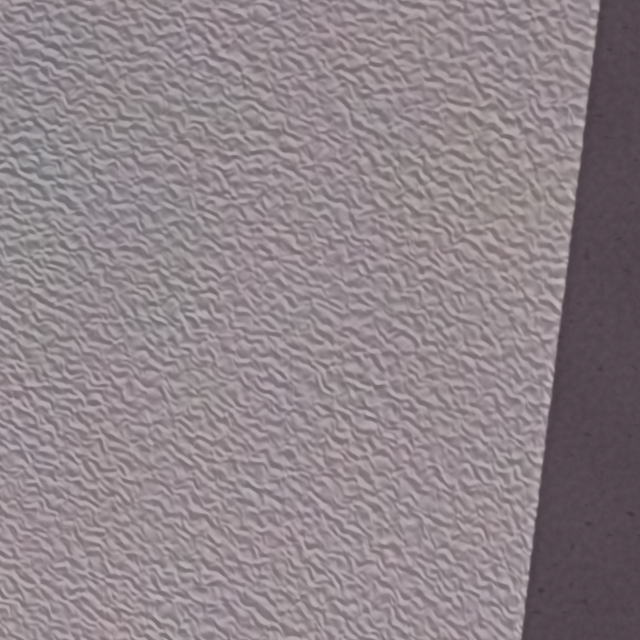
A WebGL 2 fragment shader for this texture:

```glsl
#version 300 es
precision highp float;
// A pale mauve plaster wall with fine slanted wrinkles, cut off by a dark, leaning strip.
// Wrinkles are warped, stretched gradient noise, embossed by a height difference;
// slow noise tints the wall, and a sparse grain pits the strip.

uniform vec2 u_resolution;
out vec4 outColor;

// Integer hash: lattice cell to two values in -1..1
vec2 hash2(vec2 cell) {
    uvec2 v = uvec2(ivec2(cell) + 4096);
    v = v * 1664525u + 1013904223u;
    v.x += v.y * 1664525u;
    v.y += v.x * 1664525u;
    v ^= v >> 16u;
    v.x += v.y * 1664525u;
    v.y += v.x * 1664525u;
    v ^= v >> 16u;
    return vec2(v & 65535u) / 32767.5 - 1.0;
}

float gradientNoise(vec2 p) {
    vec2 i = floor(p), f = p - i;
    vec2 u = f * f * f * (f * (f * 6.0 - 15.0) + 10.0);
    // Unit gradients keep the strength even from cell to cell
    float a = dot(normalize(hash2(i)), f);
    float b = dot(normalize(hash2(i + vec2(1, 0))), f - vec2(1, 0));
    float c = dot(normalize(hash2(i + vec2(0, 1))), f - vec2(0, 1));
    float d = dot(normalize(hash2(i + vec2(1, 1))), f - vec2(1, 1));
    return mix(mix(a, b, u.x), mix(c, d, u.x), u.y);
}

// Height of the wrinkles: short ridges falling to the right, steeper lower down
float wrinkleHeight(vec2 p) {
    vec2 warp = vec2(gradientNoise(p * 42.0 + 7.0), gradientNoise(p * 42.0 + 61.0));
    p += 0.009 * warp;
    float along = 0.88 * p.x - 0.45 * p.y;
    float across = 0.92 * p.y + p.x * (0.62 - 0.26 * p.y);
    float ridges = gradientNoise(vec2(along * 53.0, across * 96.0));
    float crumbs = gradientNoise(vec2(along * 88.0, across * 132.0) + 31.0);
    return ridges + 0.5 * crumbs;
}

vec3 wallColor(vec2 p) {
    // Emboss, lit from above and slightly from the right
    vec2 toLight = vec2(0.0010, 0.0026);
    float relief = wrinkleHeight(p - toLight) - wrinkleHeight(p + toLight);
    float patches = gradientNoise(p * 7.0 + 3.0);
    // Soft limiting evens out flat and steep places
    relief = (0.128 + 0.03 * patches) * tanh(relief * 2.1);

    vec3 color = vec3(0.608, 0.562, 0.583) - 0.022 * p.y;
    color += 0.012 * gradientNoise(p * 4.0 + 19.0);

    // Cool cast on the upper left, warm cast on the upper right
    float cool = exp(-dot(p - vec2(0.08, 0.72), p - vec2(0.08, 0.72)) * 12.0);
    float warm = exp(-dot(p - vec2(0.76, 0.70), p - vec2(0.76, 0.70)) * 45.0);
    color += cool * vec3(-0.030, -0.006, -0.010);
    color += warm * vec3(0.0, 0.004, -0.016);
    color += vec3(0.014, -0.007, 0.004) * gradientNoise(p * 9.0 + 43.0);
    color += vec3(0.003, 0.001, -0.014) * gradientNoise(p * 8.0 + 87.0);
    return color + relief;
}

vec3 stripColor(vec2 p) {
    float grain = gradientNoise(p * 75.0 + 11.0) + 0.7 * gradientNoise(p * 140.0);
    float pits = smoothstep(0.36, 0.65, gradientNoise(p * vec2(42.0, 58.0) + 23.0));
    vec3 color = vec3(0.330, 0.281, 0.312) + 0.026 * grain;
    color += 0.016 * gradientNoise(p * 6.0 + 53.0);
    return color - 0.07 * pits;
}

void main() {
    vec2 p = gl_FragCoord.xy / u_resolution;

    // Signed distance to the leaning, slightly rough border
    float border = 0.814 + 0.124 * p.y + 0.0022 * gradientNoise(vec2(p.y * 75.0, 5.3));
    float side = (p.x - border) * 0.992;
    float softness = max(0.0028, 1.0 / u_resolution.x);

    // Pale rim on the wall, thin shade on the strip
    float rim = (side + 0.006) / 0.005;
    float shade = (side - 0.006) / 0.006;
    vec3 wall = wallColor(p) + 0.045 * exp(-rim * rim);
    vec3 strip = stripColor(p) - 0.02 * exp(-shade * shade);

    outColor = vec4(mix(wall, strip, smoothstep(-softness, softness, side)), 1.0);
}
```
